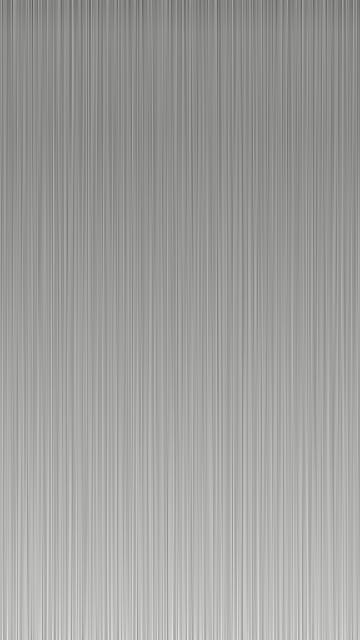
This texture is drawn by a Shadertoy shader. Its source:

```glsl
// Vertically brushed steel: even, hair-fine streaks over a gradient, dark above and bright below.
#define FINE_STREAKS 288.0
#define MEDIUM_STREAKS 144.0
#define FINE_CONTRAST 0.145
#define MEDIUM_CONTRAST 0.06
#define EVENNESS 0.38
#define EDGE_BOOST 0.7
#define EDGE_DEPTH 0.03
#define LIGHT_FOOT 0.75
#define DARK_TOP 0.548
#define STEEL_TINT vec3(1.0, 1.0, 0.993)

// Integer hash of a lattice cell, 0 to 1
float hash(ivec2 cell, int seed) {
    uint h = uint(cell.x) * 1597334677u ^ uint(cell.y) * 3812015801u;
    h ^= uint(seed) * 2654435769u;
    h = (h ^ (h >> 16)) * 2146121005u;
    h = (h ^ (h >> 15)) * 2221713035u;
    h ^= h >> 16;
    return float(h >> 8) / 16777216.0;
}

// Brightness along one column; each column has its own vertical offset
float columnTone(int column, float y, int seed) {
    float shifted = y + 9.0 * hash(ivec2(column, 77), seed);
    int row = int(floor(shifted));
    float blend = smoothstep(0.0, 1.0, fract(shifted));
    return mix(hash(ivec2(column, row), seed),
               hash(ivec2(column, row + 1), seed), blend) - 0.5;
}

// A column set against its neighbours, so that streaks do not clump into bands
float evenTone(int column, float y, int seed) {
    float sides = columnTone(column - 1, y, seed) + columnTone(column + 1, y, seed);
    return columnTone(column, y, seed) - EVENNESS * sides;
}

// Long soft streaks, blended between neighbouring columns
float streaks(vec2 uv, float columns, float rows, int seed) {
    float x = uv.x * columns;
    int column = int(floor(x));
    float blend = smoothstep(0.0, 1.0, fract(x));
    return mix(evenTone(column, uv.y * rows, seed),
               evenTone(column + 1, uv.y * rows, seed), blend);
}

// Broad light falloff: bright foot, level dark upper part, dim top rim
float steelLight(float y) {
    float fade = pow(max(1.0 - y / 0.8, 0.0), 1.1);
    return mix(DARK_TOP, LIGHT_FOOT, fade) - 0.03 * smoothstep(0.94, 1.0, y);
}

void mainImage(out vec4 fragColor, in vec2 fragCoord) {
    vec2 uv = fragCoord / iResolution.xy;

    // Two widths of brush mark, the finest dominant
    float grain = FINE_CONTRAST * streaks(uv, FINE_STREAKS, 4.5, 1)
                + MEDIUM_CONTRAST * streaks(uv, MEDIUM_STREAKS, 4.0, 2);

    // Marks are crisper at the top and bottom rims, and stronger in the light
    float rimDistance = min(uv.y, 1.0 - uv.y);
    grain *= 1.0 + EDGE_BOOST * exp(-rimDistance / EDGE_DEPTH);
    grain *= mix(1.12, 0.95, smoothstep(0.0, 0.5, uv.y));

    fragColor = vec4((steelLight(uv.y) + grain) * STEEL_TINT, 1.0);
}
```
